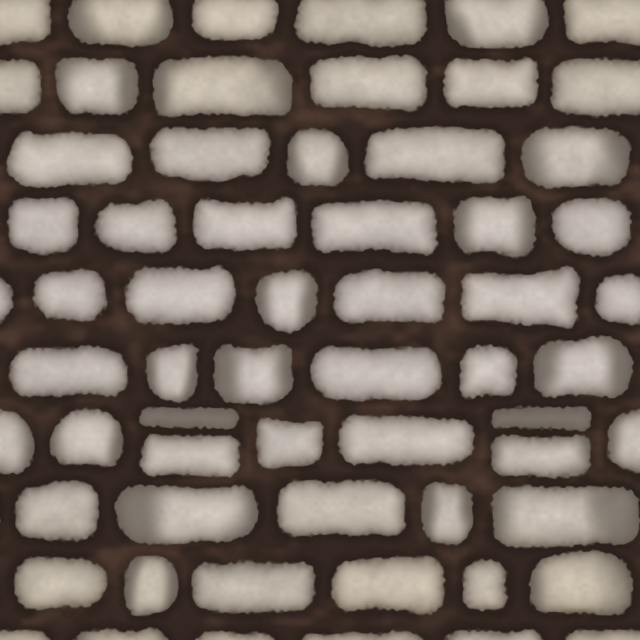
Write a Shadertoy shader that draws this texture.

```glsl
// Tiling dry wall of rounded, weathered pale stones in rows of dark brown mortar.

// Layout, counted from the top; lengths are fractions of the canvas
const int ROWS = 9;
const float ROW_OFFSET = 0.2;
const int ROW_STONES[9] = int[9](5, 5, 5, 6, 6, 6, 6, 5, 6);
const float ROW_SHIFT[9] = float[9](0.09, 0.075, 0.0, 0.0, 0.035, 0.0, 0.065, 0.01, 0.005);
const int SPLIT_ROW = 6;            // here some stones carry a thin sliver on top
const float JOINT_JITTER = 0.6;
const float HALF_GAP = 0.011;
const float HALF_HEIGHT = 0.037;
const float HEIGHT_VARIATION = 0.01;

// Surface
const float WARP = 0.008;
const float ROUGHNESS = 0.0045;
const float EDGE_SOFTNESS = 0.0022;
const float SHADE_DEPTH = 0.012;
const float STAINED_SHARE = 0.3;
const vec3 STONE_LIGHT = vec3(0.81, 0.775, 0.75);
const vec3 STONE_EDGE = vec3(0.40, 0.36, 0.33);
const vec3 STAIN = vec3(0.40, 0.37, 0.335);
const vec3 WARM_TINT = vec3(1.0, 0.99, 0.91);
const vec3 MORTAR = vec3(0.195, 0.147, 0.127);
const vec3 MORTAR_BROWN = vec3(0.29, 0.215, 0.175);

struct Stone { float dist; float along; float stain; vec3 rnd; };

vec3 hash3(vec2 p) {
    vec3 q = fract((p.xyx + 17.0) * vec3(0.1031, 0.1030, 0.0973));
    q += dot(q, q.yxz + 33.33);
    return fract((q.xxy + q.yzz) * q.zyx);
}

// Value noise that tiles over the unit square
float noise(vec2 uv, vec2 cells) {
    vec2 p = uv * cells, i = floor(p), f = fract(p);
    f = f * f * (3.0 - 2.0 * f);
    vec2 a = mod(i, cells), b = mod(i + 1.0, cells);
    return mix(mix(hash3(a).x, hash3(vec2(b.x, a.y)).x, f.x),
               mix(hash3(vec2(a.x, b.y)).x, hash3(b).x, f.x), f.y);
}

float fbm(vec2 uv, vec2 cells) {
    return 0.5 * noise(uv, cells) + 0.3 * noise(uv, cells * 2.0) + 0.2 * noise(uv, cells * 4.0);
}

// Rounded box that is bent, wedged and pinched at the waist
float stoneDistance(vec2 p, vec2 halfSize, vec3 rnd, float corner) {
    float u = clamp(p.x / halfSize.x, -1.2, 1.2);
    vec3 k = rnd - 0.5;
    p.y += 0.4 * k.x * halfSize.y * (u * u - 0.4);
    halfSize.y *= 1.0 + 0.3 * k.y * u + 0.3 * k.z * (u * u - 0.5);
    float radius = mix(0.5, 0.95, corner) * min(halfSize.x, halfSize.y);
    vec2 q = abs(p) - halfSize + radius;
    return length(max(q, 0.0)) + min(max(q.x, q.y), 0.0) - radius;
}

// Position of a joint between stones; the first one stays on the row's shift
float jointX(int row, int i, int count) {
    int j = i % count;
    float jitter = j == 0 ? 0.0 : JOINT_JITTER * (hash3(vec2(j, row + 40)).y - 0.5);
    return ROW_SHIFT[row] + (float(i) + jitter) / float(count);
}

Stone nearestStone(vec2 uv) {
    Stone best = Stone(1.0, 0.0, 0.0, vec3(0.0));
    float rowPos = (1.0 - uv.y) * float(ROWS) - ROW_OFFSET;
    for (int k = -1; k <= 1; k++) {
        float rowLine = floor(rowPos + 0.5) + float(k);
        int row = (int(rowLine) + ROWS) % ROWS;
        int count = ROW_STONES[row];
        float y = (rowLine - rowPos) / float(ROWS);
        for (int i = 0; i < count; i++) {
            float left = jointX(row, i, count), right = jointX(row, i + 1, count);
            bool split = row == SPLIT_ROW && i % 3 == 1;
            for (int part = 0; part < (split ? 2 : 1); part++) {
                vec3 rnd = hash3(vec2(i + 10 * part, row));
                vec3 rnd2 = hash3(vec2(i + 10 * part, row + 80));
                float halfWidth = 0.5 * (right - left) - HALF_GAP - 0.005 * rnd2.x;
                float halfHeight = HALF_HEIGHT + HEIGHT_VARIATION * rnd2.y;
                float lift = 0.012 * (rnd2.z - 0.5);
                if (split) {
                    halfHeight = part == 0 ? 0.032 : 0.016;
                    lift = part == 0 ? -0.022 : 0.036;
                }
                vec2 halfSize = vec2(halfWidth, min(halfHeight, 1.3 * halfWidth));
                vec2 p = vec2(fract(uv.x - 0.5 * (left + right) + 0.5) - 0.5, y - lift);
                float d = stoneDistance(p, halfSize, rnd, rnd2.x);
                float stain = part == 1 ? 2.0 : step(1.0 - STAINED_SHARE, rnd2.y);
                if (d < best.dist) best = Stone(d, p.x / halfSize.x, stain, rnd);
            }
        }
    }
    return best;
}

void mainImage(out vec4 fragColor, in vec2 fragCoord) {
    vec2 uv = fragCoord / iResolution.xy;
    vec2 warp = vec2(noise(uv, vec2(23.0)), noise(uv.yx, vec2(29.0))) - 0.5;
    Stone stone = nearestStone(uv + WARP * warp);
    float grain = noise(uv, vec2(150.0)) - 0.5;
    float d = stone.dist + ROUGHNESS * grain;

    // Stone: bright middle, dark rim, mottling and a warm tint at the tile's seam
    vec3 stoneColor = mix(STONE_EDGE, STONE_LIGHT, 1.0 - exp(-max(-d, 0.0) / SHADE_DEPTH));
    stoneColor *= 0.96 + 0.06 * stone.rnd.z + 0.05 * grain + 0.12 * (fbm(uv, vec2(36.0)) - 0.5);
    float warm = 0.5 + 0.5 * cos(6.28319 * uv.y);
    stoneColor *= mix(vec3(1.0), WARM_TINT, warm * warm * (0.4 + 0.6 * stone.rnd.x));

    // Stains: soft dull ends, or the whole of a sliver
    float ends = smoothstep(0.3, 0.95, abs(stone.along) + 0.7 * (noise(uv, vec2(14.0)) - 0.5));
    float stain = stone.stain > 1.5 ? 1.0 : stone.stain * ends;
    stoneColor = mix(stoneColor, STAIN, 0.75 * stain);

    // Mortar: brown streaks, darker next to the stones
    float streaks = smoothstep(0.45, 0.8, fbm(uv, vec2(12.0, 18.0)));
    vec3 mortarColor = mix(MORTAR, MORTAR_BROWN, streaks) * mix(0.85, 1.05, smoothstep(0.0, 0.02, d));

    float soft = max(EDGE_SOFTNESS, 1.0 / iResolution.y);
    fragColor = vec4(mix(stoneColor, mortarColor, smoothstep(-soft, soft, d)), 1.0);
}
```
